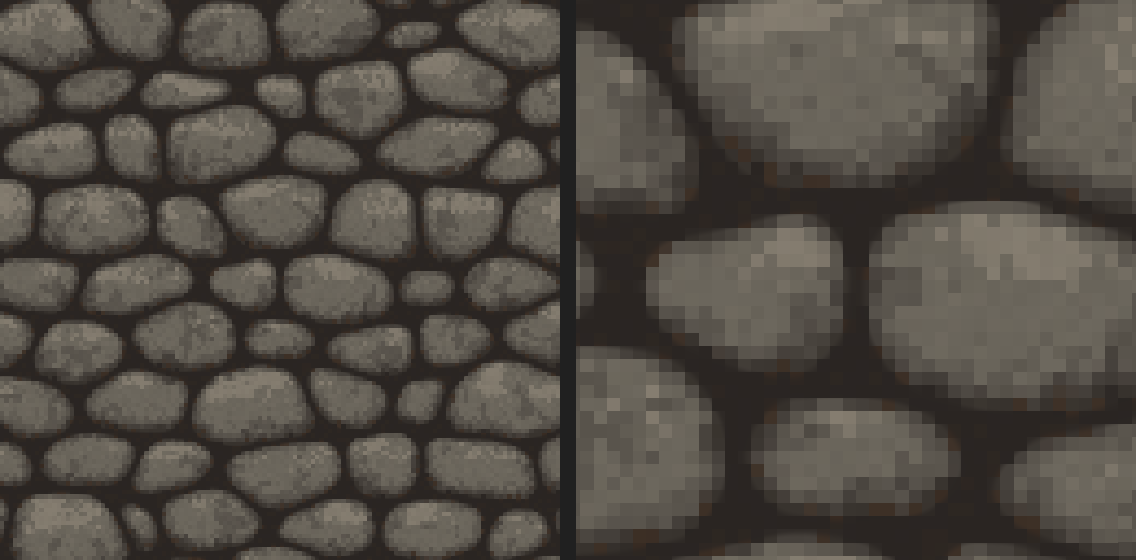
Left, the full canvas; right, a detail of the centre.
This texture is drawn by a three.js fragment shader. Its source:

```glsl
// Pixelated wall of rounded grey-brown cobbles set in dark earthy mortar.
varying vec2 vUv;

const float TEXELS = 128.0;           // texture blocks across the canvas
const vec2 GRID = vec2(6.0, 9.0);     // stones across and up
const float JITTER = 0.42;            // scatter of the stone centres
const float SIZE_SPREAD = 0.40;       // difference between large and small stones
const float CORNER_RADIUS = 0.038;
const float WOBBLE = 0.010;           // unevenness of the outlines
const float RIM_START = 0.0027;       // half width of the deepest mortar
const float RIM_FALLOFF = 0.0105;     // how fast a stone brightens inward

const vec3 MORTAR = vec3(0.165, 0.146, 0.135);
const vec3 RIM_DARK = vec3(0.22, 0.20, 0.18);
const vec3 RIM = vec3(0.27, 0.25, 0.23);
const vec3 SHADE = vec3(0.35, 0.33, 0.30);
const vec3 FACE = vec3(0.42, 0.40, 0.36);
const vec3 HIGHLIGHT = vec3(0.51, 0.48, 0.43);
const vec3 EARTH = vec3(0.25, 0.18, 0.13);

float hash(vec2 p) {
  vec3 q = fract(p.xyx * vec3(0.1031, 0.1030, 0.0973));
  q += dot(q, q.yzx + 33.33);
  return fract((q.x + q.y) * q.z);
}

float noise(vec2 p) {
  vec2 i = floor(p), f = fract(p);
  f = f * f * (3.0 - 2.0 * f);
  return mix(mix(hash(i), hash(i + vec2(1.0, 0.0)), f.x),
             mix(hash(i + vec2(0.0, 1.0)), hash(i + 1.0), f.x), f.y);
}

// Centre (xy) and size weight (z) of a stone near q; odd rows shift by half.
vec3 stoneSeed(vec2 q, vec2 offset) {
  float row = floor(q.y) + offset.y;
  float shift = 0.5 * mod(row, 2.0);
  vec2 cell = vec2(floor(q.x - shift) + offset.x, row) + 40.0;
  vec2 jitter = vec2(hash(cell), hash(cell + 71.7)) - 0.5;
  float weight = SIZE_SPREAD * smoothstep(0.1, 0.7, hash(cell + 137.3));
  return vec3(cell - 40.0 + 0.5 + vec2(shift, 0.0) + JITTER * jitter, weight);
}

float weightedDistance(vec2 q, vec3 seed) {
  vec2 d = q - seed.xy;
  return dot(d, d) - seed.z;
}

// x: rounded distance inward from the stone border, y: height on the stone.
vec2 stoneField(vec2 p) {
  p += WOBBLE * (vec2(noise(p * 17.0 + 5.0), noise(p * 17.0 + 60.0)) - 0.5);
  vec2 q = p * GRID;
  vec3 own = vec3(0.0);
  float nearest = 1e5;
  for (int j = -2; j <= 2; j++) {
    for (int i = -2; i <= 2; i++) {
      vec3 seed = stoneSeed(q, vec2(float(i), float(j)));
      float d = weightedDistance(q, seed);
      if (d < nearest) { nearest = d; own = seed; }
    }
  }
  float corner = 0.0;
  for (int j = -2; j <= 2; j++) {
    for (int i = -2; i <= 2; i++) {
      vec3 seed = stoneSeed(q, vec2(float(i), float(j)));
      vec2 apart = (seed.xy - own.xy) * GRID;
      if (dot(apart, apart) > 0.001) {
        float border = 0.5 * (weightedDistance(q, seed) - nearest) / length(apart);
        float inset = max(CORNER_RADIUS - border, 0.0);
        corner += inset * inset;
      }
    }
  }
  return vec2(CORNER_RADIUS - sqrt(corner), clamp((q.y - own.y) * 2.0, -1.0, 1.0));
}

// Six tones, from mortar at 0 to highlight at 5, with narrow blends.
vec3 toneRamp(float tone) {
  vec3 c = mix(MORTAR, RIM_DARK, smoothstep(0.2, 0.8, tone));
  c = mix(c, RIM, smoothstep(1.2, 1.8, tone));
  c = mix(c, SHADE, smoothstep(2.2, 2.8, tone));
  c = mix(c, FACE, smoothstep(3.2, 3.8, tone));
  return mix(c, HIGHLIGHT, smoothstep(4.2, 4.8, tone));
}

void main() {
  // Stone shading, constant inside each block
  vec2 block = floor(vUv * TEXELS);
  vec2 p = (block + 0.5) / TEXELS;
  vec2 stone = stoneField(p);
  float inner = max(stone.x - RIM_START, 0.0) * (1.0 + 0.5 * stone.y);
  float tone = 4.15 * (1.0 - exp(-inner / RIM_FALLOFF));
  float grain = hash(block + 11.0);
  tone += (grain - 0.5) * 0.8 * smoothstep(0.0, 1.5, tone);

  // Worn patches, more of them low on the stone
  float blotch = 0.55 * noise(p * 30.0) + 0.45 * noise(p * 66.0 + 9.0);
  tone -= smoothstep(0.56, 0.74, blotch - 0.08 * stone.y) * step(1.0, tone);

  // Clustered speckles of light along the upper part
  float lit = smoothstep(0.1, 0.5, stone.y) * smoothstep(0.012, 0.020, stone.x);
  float cluster = noise(p * 24.0 + 31.0) + 0.45 * hash(block + 53.0);
  tone += 1.1 * lit * smoothstep(0.60, 0.85, cluster);

  vec3 color = toneRamp(tone) * (0.975 + 0.05 * hash(block + 87.0));
  float earth = step(0.80, hash(block + 29.0)) * (1.0 - smoothstep(1.4, 2.2, tone));
  color = mix(color, EARTH, 0.6 * earth);

  // Mortar line, smooth across the blocks
  float joint = 1.0 - smoothstep(0.0015, 0.0075, stoneField(vUv).x);
  color = mix(color, MORTAR, 0.75 * joint);
  gl_FragColor = vec4(color, 1.0);
}
```
